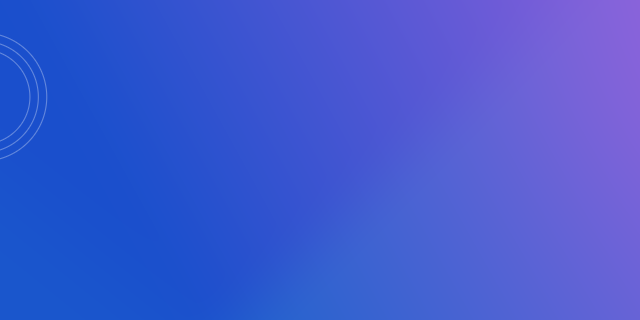
Give the GLSL for this background, as a Shadertoy shader.

```glsl
// Blue to violet diagonal gradient with soft folds and thin rings at the left edge.

const vec3 DEEP_BLUE   = vec3(0.100, 0.310, 0.800);
const vec3 VIOLET      = vec3(0.520, 0.373, 0.857);
const float FOLD_GREEN = 0.389;   // green level of the lower right fold
const float BASE_GREEN = 0.336;   // green level of the lower left fold

// Signed distance to a line through a point, positive along the normal.
float lineSide(vec2 p, vec2 through, vec2 normal) {
    return dot(p - through, normalize(normal));
}

// Smooth version of max(x, 0) with a rounded corner.
float softRamp(float x, float roundness) {
    return 0.5 * (x + sqrt(x * x + roundness * roundness));
}

// Antialiased coverage of a circle outline.
float ring(vec2 p, vec2 center, float radius, float width, float pixel) {
    float d = abs(length(p - center) - radius);
    return clamp((0.5 * width - d) / pixel + 0.5, 0.0, 1.0)
         * min(width / pixel, 1.0);
}

vec3 background(vec2 p) {
    // Main diagonal sweep, blue at the left and violet at the top right
    float sweep = softRamp(p.x + 0.55 * p.y - 0.62, 0.08) / 1.93;
    vec3 color = mix(DEEP_BLUE, VIOLET, sweep);

    // Soft folds that lift the green level
    float rightFold = smoothstep(-0.03, 0.26,
        lineSide(p, vec2(1.0, 0.40), vec2(0.70, -0.71)));
    float leftFold = smoothstep(-0.06, 0.34,
        lineSide(p, vec2(0.30, 0.36), vec2(-0.63, -0.78)));
    color.g = mix(color.g, FOLD_GREEN, rightFold);
    color.g = mix(color.g, BASE_GREEN, leftFold);

    // Warmer glow at the right edge
    float glow = exp(-5.0 * dot(p - vec2(2.0, 0.68), p - vec2(2.0, 0.68)));
    color.r += 0.03 * glow;
    return color;
}

void mainImage(out vec4 fragColor, in vec2 fragCoord) {
    float pixel = 1.0 / iResolution.y;
    vec2 p = fragCoord * pixel;
    vec3 color = background(p);

    // Concentric outlines cut off by the left edge
    float rings = 0.0;
    for (int i = 0; i < 3; i++) {
        float radius = 0.148 + 0.0263 * float(i);
        rings = max(rings, ring(p, vec2(-0.0545, 0.697), radius, 0.0034, pixel));
    }
    color = mix(color, vec3(1.0), 0.32 * rings);

    fragColor = vec4(color, 1.0);
}
```
